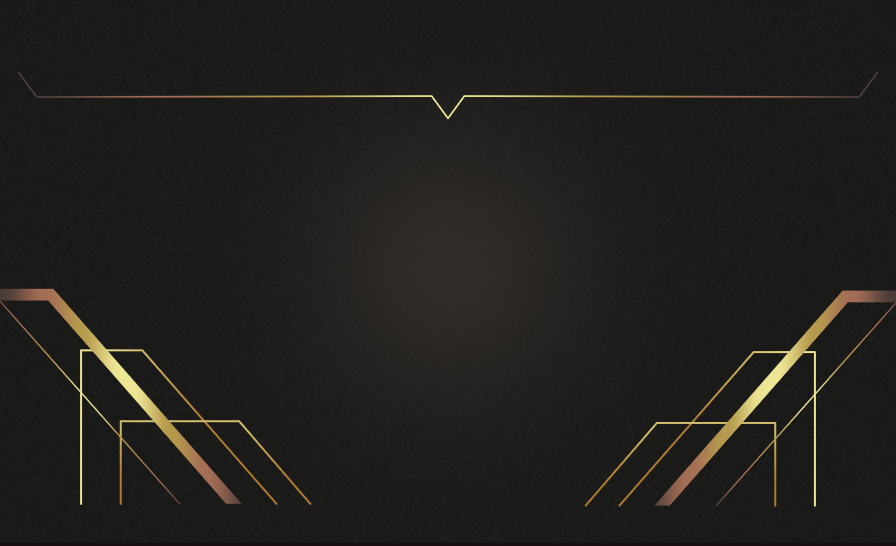
Write a Shadertoy shader that draws this background.

```glsl
// Dark grainy backdrop with a soft central glow and mirrored art deco lines in gold and copper.
#define CANVAS vec2(768.0, 466.0)
#define GLOW_CENTER vec2(386.0, 238.0)
#define GLOW_RADIUS 118.0
#define GRAIN 0.022
#define GRAIN_CELL 2.2
#define LINE_HALF 0.85
#define BAND_HALF 5.0
#define FLOOR_Y 36.0
#define RIGHT_DROP 1.5

const vec3 BASE = vec3(0.098, 0.098, 0.096);
const vec3 GLOW = vec3(0.088, 0.073, 0.062);
const vec3 PALE = vec3(0.93, 0.90, 0.58);
const vec3 GOLD = vec3(0.71, 0.60, 0.30);
const vec3 AMBER = vec3(0.68, 0.48, 0.20);
const vec3 COPPER = vec3(0.64, 0.43, 0.33);
const vec3 DUSK = vec3(0.29, 0.23, 0.22);

float hash(vec2 p) {
    vec3 q = fract(p.xyx * 0.1031);
    q += dot(q, q.yzx + 33.33);
    return fract((q.x + q.y) * q.z);
}

float noise(vec2 p) {
    vec2 i = floor(p), f = fract(p);
    f = f * f * (3.0 - 2.0 * f);
    vec2 e = vec2(0.0, 1.0);
    return mix(mix(hash(i), hash(i + e.yx), f.x),
               mix(hash(i + e.xy), hash(i + e.yy), f.x), f.y);
}

float segment(vec2 p, vec2 a, vec2 b) {
    vec2 ab = b - a;
    return length(p - a - ab * clamp(dot(p - a, ab) / dot(ab, ab), 0.0, 1.0));
}

// Open frame: upright on the left, flat top, sloped right leg
float frame(vec2 p, float left, float shoulder, float foot, float top) {
    float d = segment(p, vec2(left, FLOOR_Y), vec2(left, top));
    d = min(d, segment(p, vec2(left, top), vec2(shoulder, top)));
    return min(d, segment(p, vec2(shoulder, top), vec2(foot, FLOOR_Y)));
}

// Metallic ramp from the bright middle (0) to the faded end (1)
vec3 metal(float t) {
    vec3 c = mix(PALE, GOLD, smoothstep(0.05, 0.36, t));
    c = mix(c, COPPER, smoothstep(0.36, 0.64, t));
    return mix(c, DUSK, smoothstep(0.64, 1.0, t));
}

float cover(float d, float px) {
    return clamp(0.5 - d / px, 0.0, 1.0);
}

vec3 backdrop(vec2 p) {
    float r = length(p - GLOW_CENTER);
    float core = exp(-r * r / (GLOW_RADIUS * GLOW_RADIUS));
    float halo = exp(-r / (1.7 * GLOW_RADIUS));
    vec3 c = BASE + GLOW * (0.78 * core + 0.27 * halo);
    c += (noise(p / GRAIN_CELL) - 0.5) * GRAIN * (1.0 - 0.7 * core);
    return mix(c, vec3(0.085, 0.055, 0.065), smoothstep(3.5, 2.0, p.y));
}

void mainImage(out vec4 fragColor, in vec2 fragCoord) {
    vec2 p = fragCoord / iResolution.xy * CANVAS;
    float px = CANVAS.x / iResolution.x;
    vec3 color = backdrop(p);

    // Top rule with raised ends and a central notch
    float fromMiddle = abs(p.x - 384.0);
    vec2 m = vec2(fromMiddle, p.y);
    float rule = segment(m, vec2(0.0, 365.0), vec2(14.0, 384.0));
    rule = min(rule, segment(m, vec2(14.0, 384.0), vec2(352.5, 383.2)));
    rule = min(rule, segment(m, vec2(352.5, 383.2), vec2(368.0, 404.0)));
    color = mix(color, metal(fromMiddle / 368.0), cover(rule - 0.75, px));

    // Fold the lower ornament onto the left half
    vec2 q = p;
    if (p.x > 384.0) q = vec2(CANVAS.x - p.x, p.y + RIGHT_DROP);

    // Tall frame, then low frame
    float tall = frame(q, 69.5, 122.0, 237.0, 167.0);
    vec3 tallColor = mix(PALE, AMBER, smoothstep(70.0, 190.0, q.x));
    color = mix(color, tallColor, cover(tall - LINE_HALF, px));

    float low = frame(q, 103.5, 205.0, 266.0, 106.5);
    vec3 lowColor = mix(AMBER, mix(GOLD, PALE, 0.5), smoothstep(50.0, 110.0, q.y));
    color = mix(color, lowColor, cover(low - LINE_HALF, px));

    // Thin diagonal
    float thin = segment(q, vec2(0.0, 209.0), vec2(154.0, FLOOR_Y));
    color = mix(color, metal(abs(q.x - 74.0) / 88.0), cover(thin - 0.6, px));

    // Wide mitred band, cut flat at the floor
    vec2 slopeNormal = normalize(vec2(178.5, 157.0));
    float bend = max(q.y - 214.5, dot(q - vec2(43.5, 214.5), slopeNormal));
    float band = max(abs(bend) - BAND_HALF, FLOOR_Y - q.y);
    color = mix(color, metal(abs(q.x - 108.0) / 108.0), cover(band, px));

    fragColor = vec4(color, 1.0);
}
```
